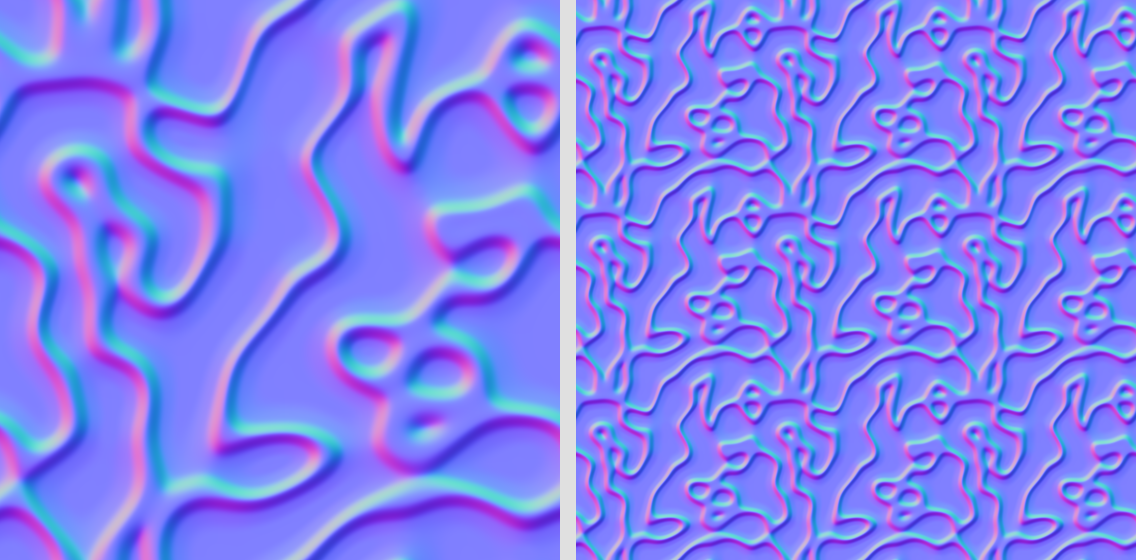
Left, the tile; right, the same tile 3 across and 3 down.
This texture map is drawn by a WebGL 1 fragment shader. Its source:

```glsl
precision highp float;
// Tangent-space normal map of raised, rounded plates parted by winding grooves.
// A periodic sum of sines gives a field and its exact gradient; the grooves
// follow its zero contour, and their walls are shaped by the estimated distance.

uniform vec2 u_resolution;

const float TAU = 6.2831853;
const float GOLDEN_ANGLE = 2.39996;
const int WAVE_COUNT = 28;
const float LOWEST_FREQUENCY = 1.6;
const float HIGHEST_FREQUENCY = 6.0;
const float FALLOFF = 0.8;           // how fast finer waves weaken
const float DIAGONAL_BIAS = 0.2;     // stretches plates toward the upper right
const float UPRIGHT_BIAS = 0.2;      // stretches plates vertically
const float GROOVE_LEVEL = 0.3;      // field value at the groove walls
const float GRADIENT_FLOOR = 6.0;    // keeps distances finite at flat spots
const vec2 TILE_OFFSET = vec2(0.73, 0.52); // puts the tile border across the walls

float hash(float n) {
  return fract(sin(n * 91.7 + 2.3) * 437.5);
}

float bell(float x, float width) {
  float t = x / width;
  return exp(-t * t);
}

// Unit-variance field in x, its gradient in yz. Whole wave numbers make it tile.
vec3 waveField(vec2 uv) {
  vec3 sum = vec3(0.0);
  float energy = 0.0;
  for (int i = 0; i < WAVE_COUNT; i++) {
    float id = float(i);
    float angle = id * GOLDEN_ANGLE;
    float frequency = mix(LOWEST_FREQUENCY, HIGHEST_FREQUENCY, id / float(WAVE_COUNT - 1));
    vec2 wave = floor(frequency * vec2(cos(angle), sin(angle)) + 0.5);
    float bias = 1.0 - DIAGONAL_BIAS * sin(2.0 * angle) + UPRIGHT_BIAS * cos(2.0 * angle);
    float amplitude = bias * pow(frequency, -FALLOFF);
    float phase = TAU * (dot(wave, uv) + hash(id));
    sum += amplitude * vec3(sin(phase), TAU * wave * cos(phase));
    energy += 0.5 * amplitude * amplitude;
  }
  return sum / sqrt(energy);
}

// Steepness of a wall; the distance is positive on the plate side.
float wallSlope(float distance) {
  float crisp = 1.08 * bell(distance, 0.0108);
  float soft = 0.25 * bell(distance - 0.012, 0.036);
  return crisp + soft;
}

// Height gradient: two opposite walls on either side of the zero contour.
vec2 plateGradient(vec3 field) {
  float steepness = sqrt(dot(field.yz, field.yz) + GRADIENT_FLOOR * GRADIENT_FLOOR);
  float signedDistance = field.x / steepness;
  float halfWidth = GROOVE_LEVEL / steepness;
  float slope = wallSlope(signedDistance - halfWidth)
              - wallSlope(-signedDistance - halfWidth);
  return slope * field.yz / steepness;
}

// Packs a normal into a colour, with the green axis pointing down.
vec3 encodeNormal(vec3 normal) {
  return 0.5 + 0.5 * normal * vec3(1.0, -1.0, 1.0);
}

void main() {
  vec2 uv = gl_FragCoord.xy / u_resolution;
  vec2 gradient = plateGradient(waveField(uv + TILE_OFFSET));
  vec3 normal = normalize(vec3(-gradient, 1.0));
  gl_FragColor = vec4(encodeNormal(normal), 1.0);
}
```
